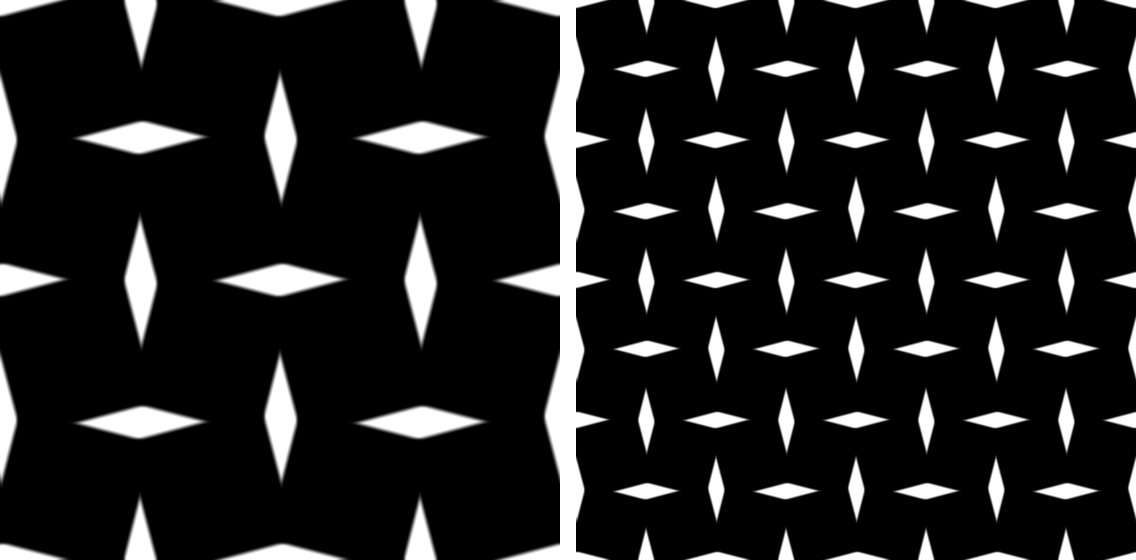
Left, the tile; right, the same tile 2 across and 2 down.
Write a WebGL 1 fragment shader that draws this pattern.

```glsl
precision highp float;
// White slender rhombi on black, alternately lying and standing on a 4 x 4 grid.
// Each is a slightly skewed parallelogram cut by two soft bands; small periodic
// row shifts loosen the grid and wrap with it, so the tile has no seam.

uniform vec2 u_resolution;

#define CELLS 4.0                  // grid cells across and down, a multiple of 4
#define LONG_TIP vec2(0.460, 0.005)  // long half diagonal, in cells
#define SIDE_TIP vec2(0.013, 0.120)  // short half diagonal, in cells
#define SOFTNESS 0.021             // half width of the blurred edge, in cells
#define GRID_SHIFT vec2(0.005, 0.0)
#define LYING_SHIFT 0.017          // vertical drift of the lying rhombi
#define STANDING_SHIFT 0.013       // vertical drift of the standing rhombi
#define GROUND vec3(0.0)
#define INK vec3(1.0)

const float HALF_PI = 1.5708;

float cross2(vec2 a, vec2 b) {
  return a.x * b.y - a.y * b.x;
}

// Coverage of the rhombus: the overlap of two soft bands between opposite edges.
float rhombus(vec2 p, float soft) {
  float area = cross2(LONG_TIP, SIDE_TIP);
  float along = cross2(p, SIDE_TIP) / area;
  float aside = cross2(LONG_TIP, p) / area;
  float fallDist = (1.0 - abs(along + aside)) * area / length(LONG_TIP - SIDE_TIP);
  float riseDist = (1.0 - abs(along - aside)) * area / length(LONG_TIP + SIDE_TIP);
  return smoothstep(-soft, soft, fallDist) * smoothstep(-soft, soft, riseDist);
}

// The rhombus of one cell, turned by a quarter on odd cells.
float cellRhombus(vec2 p, vec2 cell, float soft) {
  float standing = mod(cell.x + cell.y, 2.0);
  float oddRow = mod(cell.y, 2.0);
  float lyingDrift = -LYING_SHIFT * sin(HALF_PI * mod(cell.y, CELLS));
  float standingDrift = STANDING_SHIFT * (2.0 * oddRow - 1.0);
  vec2 local = p - cell - vec2(0.0, mix(lyingDrift, standingDrift, standing));
  return rhombus(mix(local, vec2(local.y, -local.x), standing), soft);
}

void main() {
  vec2 p = gl_FragCoord.xy / u_resolution * CELLS - GRID_SHIFT;
  vec2 nearest = floor(p + 0.5);
  float pixel = CELLS / min(u_resolution.x, u_resolution.y);
  float soft = max(SOFTNESS, pixel);

  // Neighbours are included because tips may drift over a cell border.
  float cover = 0.0;
  for (int j = -1; j <= 1; j++) {
    for (int i = -1; i <= 1; i++) {
      vec2 cell = nearest + vec2(float(i), float(j));
      cover = max(cover, cellRhombus(p, cell, soft));
    }
  }
  gl_FragColor = vec4(mix(GROUND, INK, cover), 1.0);
}
```
